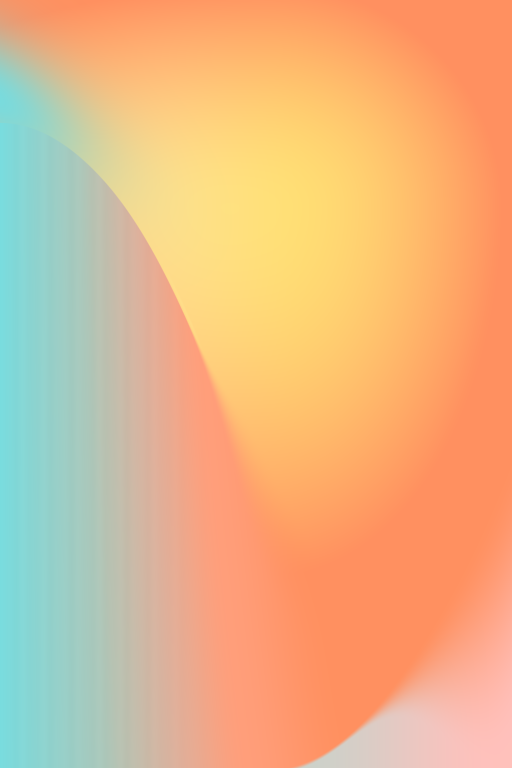
Write a Shadertoy shader that draws this background.

```glsl
// Soft gradient backdrop: a yellow glow on orange, a teal-to-coral wave on the
// left and a pastel corner at lower right. Each layer is a colour ramp masked
// by a curve whose edge widens from crisp to blurred along its length.

const vec3 ORANGE      = vec3(1.00, 0.565, 0.375);
const vec3 YELLOW      = vec3(1.00, 0.875, 0.455);
const vec3 PALE_YELLOW = vec3(1.00, 0.895, 0.565);
const vec3 TEAL        = vec3(0.47, 0.86, 0.87);
const vec3 SAGE        = vec3(0.70, 0.77, 0.71);
const vec3 DUSTY_ROSE  = vec3(0.87, 0.69, 0.61);
const vec3 CORAL       = vec3(1.00, 0.62, 0.48);
const vec3 MIST        = vec3(0.80, 0.82, 0.79);
const vec3 PINK        = vec3(1.00, 0.755, 0.735);

const vec2  GLOW_CENTRE = vec2(0.53, 0.27);
const vec2  GLOW_NEAR   = vec2(0.90, 0.29);  // reach to the left and up
const vec2  GLOW_FAR    = vec2(0.45, 0.48);  // reach to the right and down
const vec2  HAZE_CENTRE = vec2(-0.02, 0.13);
const vec2  HAZE_SIZE   = vec2(0.20, 0.085);
const float HAZE_TILT   = 0.35;
const float WAVE_TOP    = 0.16;
const float CORNER_X    = 0.557;             // where the corner meets the base
const float STRIPE_GAIN = 0.004;
const float HALF_PI     = 1.5707963;

// Heights below are measured downward from the top of the canvas.
float waveEdge(float x) {
    float bend = max(x - 0.48, 0.0);
    return WAVE_TOP + x * x * (1.83 + 0.12 * smoothstep(0.2, 0.42, x))
         - 6.5 * bend * bend;
}

float cornerEdge(float x) {
    float dx = x - CORNER_X;
    return 1.0 - 0.12 * dx - 1.85 * dx * max(dx, 0.0);
}

// Warm glow with a different reach on each side, plus the teal haze
vec3 skyColour(vec2 p) {
    vec2 q = p - GLOW_CENTRE;
    vec2 reach = mix(GLOW_NEAR, GLOW_FAR, step(0.0, q));
    float glow = cos(HALF_PI * min(length(q / reach), 1.0));
    vec3 core = mix(PALE_YELLOW, YELLOW, smoothstep(0.25, 0.62, p.x));
    vec3 col = mix(ORANGE, core, glow);

    vec2 h = p - HAZE_CENTRE;
    h.y -= HAZE_TILT * p.x;
    h /= HAZE_SIZE;
    return mix(col, TEAL, exp(-dot(h, h)));
}

// Horizontal ramp, slightly wider toward the base, with faint stripes
vec3 waveColour(vec2 p) {
    float u = p.x * (1.0 + 0.35 * (0.6 - p.y));
    vec3 col = mix(TEAL, SAGE, clamp(u / 0.2, 0.0, 1.0));
    col = mix(col, DUSTY_ROSE, smoothstep(0.17, 0.32, u));
    col = mix(col, CORAL, smoothstep(0.28, 0.42, u));
    col = mix(col, ORANGE, smoothstep(0.40, 0.60, u));
    float stripes = sin(p.x * 170.0) + 0.6 * sin(p.x * 293.0 + 1.3);
    return col + STRIPE_GAIN * stripes * (1.0 - smoothstep(0.25, 0.45, p.x));
}

void mainImage(out vec4 fragColor, in vec2 fragCoord) {
    vec2 p = fragCoord / iResolution.xy;
    p.y = 1.0 - p.y;
    float pixel = 1.0 / iResolution.y;
    float aspect = iResolution.x / iResolution.y;

    vec3 col = skyColour(p);

    // Left wave: approximate distance to the curve, in canvas heights
    float slope = (waveEdge(p.x + 0.002) - waveEdge(p.x - 0.002)) / (0.004 * aspect);
    float depth = (p.y - waveEdge(p.x)) / sqrt(1.0 + slope * slope);
    float blur = 0.75 * pixel + 0.05 * smoothstep(0.36, 0.62, p.x);
    col = mix(col, waveColour(p), smoothstep(-blur, blur, depth));

    // Thin pale sliver along the middle of the wave edge
    float span = smoothstep(0.31, 0.35, p.x) * (1.0 - smoothstep(0.37, 0.40, p.x));
    float sliver = 1.0 - smoothstep(0.0, 0.0015 + pixel, abs(depth + 0.003));
    col = mix(col, PALE_YELLOW, 0.35 * span * sliver);

    // Pastel corner: crisp at the base, dissolving toward the right side
    float spread = smoothstep(0.62, 1.02, p.x);
    float fade = 2.0 * pixel + 0.004 + 0.38 * spread * spread;
    float corner = smoothstep(0.0, fade, p.y - cornerEdge(p.x));
    vec3 pastel = mix(MIST, PINK, smoothstep(0.58, 0.98, p.x));
    col = mix(col, pastel, corner);

    fragColor = vec4(clamp(col, 0.0, 1.0), 1.0);
}
```
